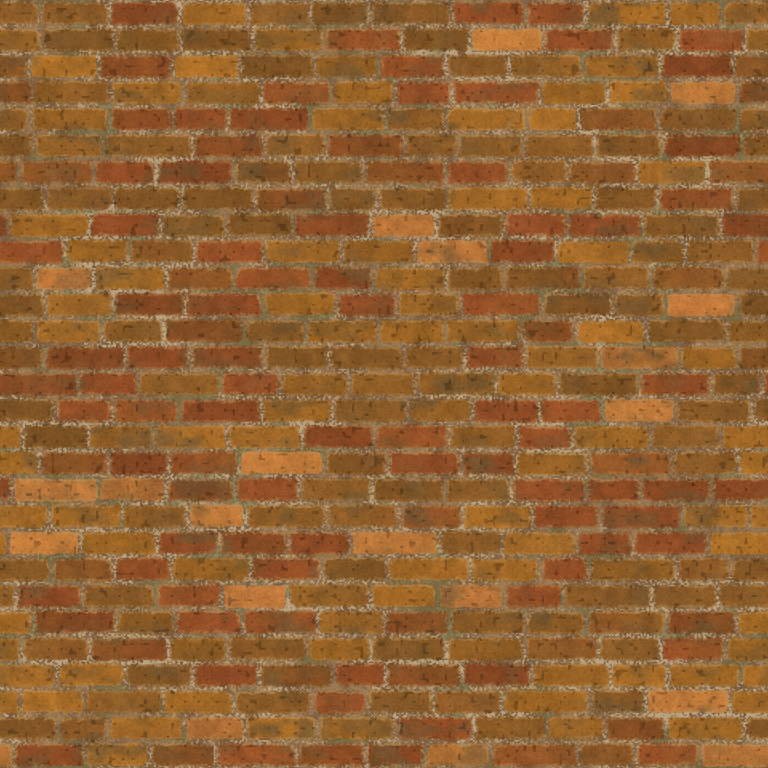
Reproduce this texture procedurally as a WebGL 2 fragment shader.

```glsl
#version 300 es
precision highp float;
// Worn brick wall: 29 courses of about 11 uneven bricks with shifted joints.
// Each brick is a rounded box whose outline is roughened by wrapping noise;
// hashes pick its clay, and grain, stains and pale rims age the surface.
uniform vec2 u_resolution;
out vec4 fragColor;

// Layout, in units of one course height
const float COURSES = 29.0;
const float BRICKS_PER_COURSE = 11.0;
const float JOINT_SHIFT = 0.32;      // share of a brick width
const float BED_GAP = 0.085;         // half the horizontal joint
const float HEAD_GAP = 0.085;        // half the vertical joint
const float CORNER_MIN = 0.05;
const float CORNER_MAX = 0.30;
const float ROUGHNESS = 0.15;
const float RIM_WIDTH = 0.055;

// Clay and mortar colours
const vec3 RED_CLAY = vec3(0.555, 0.295, 0.145);
const vec3 BROWN_CLAY = vec3(0.525, 0.345, 0.150);
const vec3 OCHRE_CLAY = vec3(0.635, 0.410, 0.150);
const vec3 PALE_CLAY = vec3(0.740, 0.470, 0.230);
const vec3 SOOT = vec3(0.430, 0.330, 0.200);
const vec3 RIM = vec3(0.730, 0.560, 0.350);
const vec3 MORTAR_DARK = vec3(0.490, 0.370, 0.255);
const vec3 MORTAR_TAN = vec3(0.610, 0.480, 0.330);
const vec3 MORTAR_PALE = vec3(0.740, 0.640, 0.500);
const vec3 MOSS = vec3(0.455, 0.420, 0.260);

float hash(vec2 p, float seed) {
  vec3 q = fract(vec3(p.xyx + seed * 17.17) * vec3(0.1031, 0.1030, 0.0973));
  q += dot(q, q.yzx + 33.33);
  return fract((q.x + q.y) * q.z);
}

// Value noise that wraps after the given number of cells
float noise(vec2 uv, vec2 cells, float seed) {
  vec2 p = uv * cells;
  vec2 i = floor(p);
  vec2 f = fract(p);
  f = f * f * (3.0 - 2.0 * f);
  vec2 a = mod(i, cells);
  vec2 b = mod(i + 1.0, cells);
  return mix(mix(hash(a, seed), hash(vec2(b.x, a.y), seed), f.x),
             mix(hash(vec2(a.x, b.y), seed), hash(b, seed), f.x), f.y);
}

float fbm(vec2 uv, vec2 cells, float seed) {
  float sum = 0.0;
  float weight = 0.533;
  for (int k = 0; k < 4; k++) {
    sum += weight * noise(uv, cells, seed + float(k));
    cells *= 2.0;
    weight *= 0.5;
  }
  return sum;
}

// Position of joint i in a course, in brick widths
float joint(float i, float course) {
  vec2 id = vec2(mod(i, BRICKS_PER_COURSE), course);
  return i + JOINT_SHIFT * (hash(id, 1.0) - 0.5);
}

float roundedBox(vec2 p, vec2 halfSize, float radius) {
  vec2 q = abs(p) - halfSize + radius;
  return length(max(q, 0.0)) + min(max(q.x, q.y), 0.0) - radius;
}

vec3 clayColor(vec2 id, vec2 uv) {
  float area = fbm(uv, vec2(5.0), 20.0) - 0.5;
  float pick = hash(id, 2.0) + 0.5 * area;
  vec3 clay = mix(RED_CLAY, BROWN_CLAY, smoothstep(0.15, 0.45, pick));
  clay = mix(clay, OCHRE_CLAY, smoothstep(0.50, 0.90, pick));
  clay = mix(clay, PALE_CLAY, step(0.95, hash(id, 3.0)) * 0.85);
  return clay * (0.93 + 0.14 * hash(id, 4.0));
}

void main() {
  vec2 uv = gl_FragCoord.xy / u_resolution.y;
  float pixel = COURSES / u_resolution.y;
  float brickWidth = COURSES / BRICKS_PER_COURSE;

  // Find the course and the brick between two shifted joints
  float course = mod(floor(uv.y * COURSES), COURSES);
  float x = uv.x * BRICKS_PER_COURSE - 0.5 * mod(course, 2.0)
          - 0.45 * hash(vec2(course, 7.0), 5.0);
  float i = floor(x);
  i += step(joint(i + 1.0, course), x) - step(x, joint(i, course));
  float left = joint(i, course);
  float right = joint(i + 1.0, course);
  vec2 id = vec2(mod(i, BRICKS_PER_COURSE), course);
  vec2 p = vec2((x - 0.5 * (left + right)) * brickWidth, fract(uv.y * COURSES) - 0.5);
  p.y += 0.05 * (hash(id, 6.0) - 0.5);

  // Chipped outline; every corner is worn differently
  float grain = noise(uv, vec2(480.0), 30.0);
  float blotch = fbm(uv, vec2(58.0), 40.0);
  float cornerWear = hash(id * 2.0 + step(0.0, p), 8.0);
  float radius = mix(CORNER_MIN, CORNER_MAX, cornerWear * cornerWear);
  vec2 halfSize = vec2(0.5 * (right - left) * brickWidth - HEAD_GAP, 0.5 - BED_GAP);
  float d = roundedBox(p, halfSize, radius);
  d += ROUGHNESS * (fbm(uv, vec2(116.0), 50.0) - 0.5) + 0.03 * (grain - 0.5);

  // Mortar: dark bed, pale crumbs and patches, a little moss
  float patchy = fbm(uv, vec2(14.0), 60.0);
  vec3 mortar = mix(MORTAR_DARK, MORTAR_TAN, smoothstep(0.25, 0.7, 0.6 * blotch + 0.4 * grain));
  mortar = mix(mortar, MORTAR_PALE, smoothstep(0.48, 0.72, 0.55 * patchy + 0.45 * grain));
  mortar = mix(mortar, MOSS, 0.6 * smoothstep(0.56, 0.72, fbm(uv, vec2(22.0), 70.0)));
  mortar *= 0.90 + 0.10 * smoothstep(0.0, 0.08, d);

  // Clay face: mottling, soot stains, pits and grain
  vec3 clay = clayColor(id, uv);
  float stain = smoothstep(0.50, 0.75, fbm(uv, vec2(24.0, 40.0), 80.0));
  clay = mix(clay, SOOT, stain * (0.2 + 0.5 * hash(id, 9.0)));
  clay *= 1.0 + 0.26 * (blotch - 0.5) + 0.13 * (grain - 0.5);
  clay *= 1.0 - 0.22 * smoothstep(0.78, 0.92, noise(uv, vec2(174.0), 90.0));

  // Broken pale rim, strongest along the upper edge
  float rim = 1.0 - smoothstep(0.0, RIM_WIDTH + pixel, abs(d + RIM_WIDTH * 0.5));
  rim *= smoothstep(0.25, 0.65, 0.6 * blotch + 0.4 * grain) * (p.y > 0.0 ? 0.75 : 0.45);

  vec3 color = mix(clay, mortar, smoothstep(-pixel, pixel, d));
  color = mix(color, RIM, rim * (0.5 + 0.5 * hash(id, 10.0)));
  fragColor = vec4(color, 1.0);
}
```
